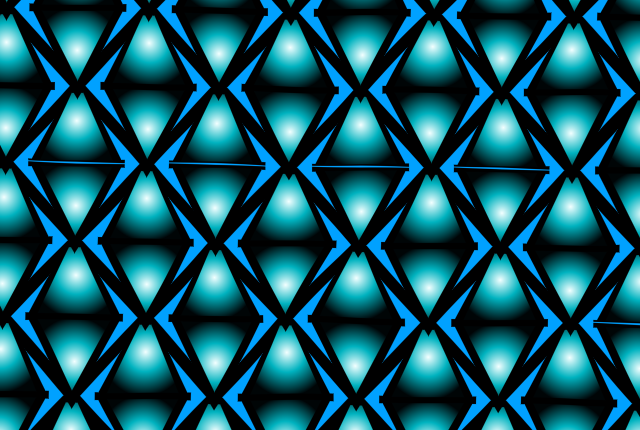
Reproduce this pattern procedurally as a Shadertoy shader.

```glsl
// Staggered rhombi holding teal glows, parted by black bands and blue chevrons.

vec2 randomGradient(vec2 cell) {
    vec2 h = vec2(dot(cell, vec2(127.1, 311.7)), dot(cell, vec2(269.5, 183.3)));
    return 2.0 * fract(sin(h) * 43758.5) - 1.0;
}

float gradientNoise(vec2 p) {
    vec2 i = floor(p), f = p - i, u = f * f * (3.0 - 2.0 * f), e = vec2(0, 1);
    return mix(
        mix(dot(randomGradient(i), f), dot(randomGradient(i + e.yx), f - e.yx), u.x),
        mix(dot(randomGradient(i + e), f - e), dot(randomGradient(i + 1.0), f - 1.0), u.x), u.y);
}

// Antialiased coverage of a shape from its signed distance.
float cover(float d, float pixel) {
    return 1.0 - smoothstep(-0.7 * pixel, 0.7 * pixel, d);
}

vec3 glowColor(float r) {
    vec3 teal = vec3(0.0, 0.70, 0.75);
    vec3 c = mix(vec3(0.95, 1.0, 1.0), teal, clamp(r / 0.25, 0.0, 1.0));
    return mix(c, vec3(0.0, 0.018, 0.025), clamp((r - 0.25) / 0.31, 0.0, 1.0));
}

void mainImage(out vec4 fragColor, in vec2 fragCoord) {
    const float ROW = 0.1796;         // row spacing in canvas heights
    const float HALF_PITCH = 0.918;   // half the column spacing, in rows
    const float HALF_WIDTH = 0.52;    // half the rhombus width, in rows

    float pixel = 1.0 / (iResolution.y * ROW);
    vec2 p = (fragCoord / iResolution.y - vec2(0.669, 0.434)) / ROW;
    float tilt = 0.0145;
    p = vec2(p.x * cos(tilt) - p.y * sin(tilt), p.x * sin(tilt) + p.y * cos(tilt));
    p += 0.05 * vec2(gradientNoise(p * 0.7), gradientNoise(p * 0.7 + 9.3));

    // Find the diamond cell of the staggered grid that holds this point.
    vec2 pitch = vec2(2.0 * HALF_PITCH, 2.0);
    vec2 center = round(p / pitch) * pitch;
    vec2 other = (floor(p / pitch) + 0.5) * pitch;
    vec2 a = abs(p - center), b = abs(p - other);
    if (b.x + HALF_PITCH * b.y < a.x + HALF_PITCH * a.y) center = other;
    vec2 q = p - center, m = abs(q);
    float row = round(center.y), column = center.x / pitch.x;

    // Signed distances to the rhombus outline and the cell border.
    float rhombus = (m.x + HALF_WIDTH * m.y - HALF_WIDTH) / length(vec2(1.0, HALF_WIDTH));
    float border = (m.x + HALF_PITCH * m.y - HALF_PITCH) / length(vec2(1.0, HALF_PITCH));

    // Two glows per rhombus, each nudged a little.
    float side = q.y < 0.0 ? -1.0 : 1.0;
    vec2 nudge = 0.05 * vec2(gradientNoise(center * 0.63 + side), gradientNoise(center * 0.63 + 5.0 * side));
    vec3 glow = glowColor(length(q - vec2(0.0, 0.555 * side) - nudge));

    // Rhombus interior with a blunt top, a pointed notch and a middle bar.
    float inside = rhombus + 0.03 - 0.06 * max(q.y, 0.0);
    inside = max(inside, q.y - 0.91);
    inside = max(inside, 0.86 * (0.6 * (q.y - 0.83) - m.x));
    inside = max(inside, 0.04 - m.y);
    vec3 color = glow * cover(inside, pixel);

    // Chevrons between the bands, nicked by the ends of the middle bar.
    float wear = 0.016 * gradientNoise(p * 0.9 + 31.0);
    float chevron = max(0.075 + wear - rhombus, border + 0.075 + wear);
    chevron = max(chevron, min(0.625 - m.x, 0.05 - m.y));
    vec3 blue = vec3(0.0, 0.63, 1.0);
    color = mix(color, blue, cover(chevron, pixel));

    // Thin blue slivers across some of the bars.
    if (abs(row) == 1.0 && row * (2.0 - column) > 0.0) {
        float sliver = abs(q.y - 0.01 + 0.015 * q.x) - 0.012 * (1.0 - 0.8 * m.x);
        color = mix(color, blue, cover(max(sliver, m.x - 0.63), pixel));
    }

    fragColor = vec4(color, 1.0);
}
```
